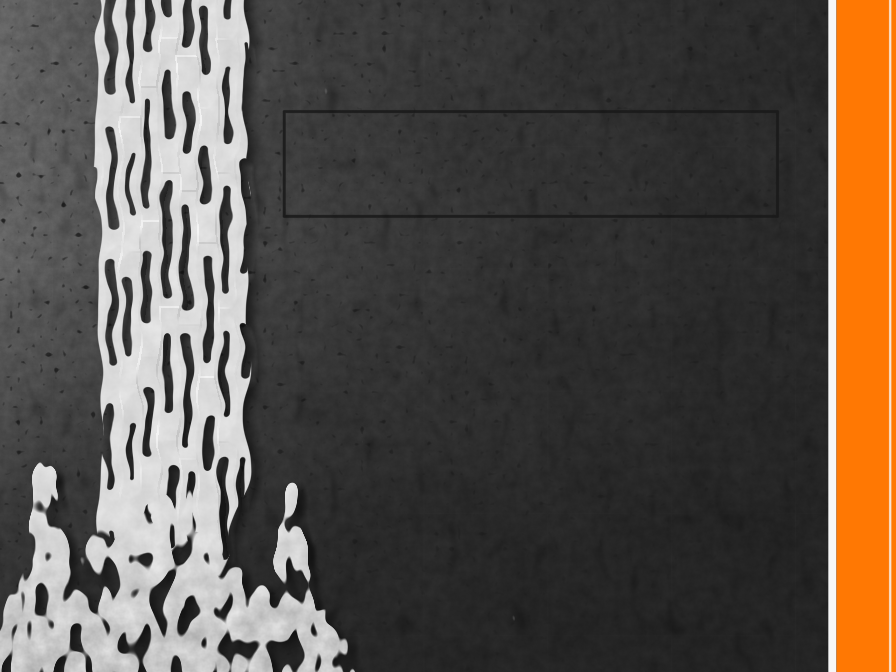
Reproduce this background procedurally as a WebGL 1 fragment shader.

```glsl
precision highp float;
uniform vec2 u_resolution;

const vec3 ORANGE = vec3(1.0, 0.47, 0.01);
const vec3 STRIPE_WHITE = vec3(0.97);
const vec2 TILE = vec2(0.1843, 0.182);

float hash(vec2 p) {
  return fract(sin(dot(p, vec2(127.1, 311.7))) * 4375.85);
}

vec2 gradient(vec2 cell) {
  float angle = 6.2832 * hash(cell);
  return vec2(cos(angle), sin(angle));
}

float noise(vec2 p) {
  vec2 i = floor(p), f = fract(p);
  vec2 u = f * f * f * (f * (f * 6.0 - 15.0) + 10.0);
  vec2 e = vec2(1.0, 0.0);
  float low = mix(dot(gradient(i), f), dot(gradient(i + e.xy), f - e.xy), u.x);
  float high = mix(dot(gradient(i + e.yx), f - e.yx), dot(gradient(i + 1.0), f - 1.0), u.x);
  return mix(low, high, u.y);
}

float fbm(vec2 p) {
  float sum = 0.0, amplitude = 0.6;
  for (int i = 0; i < 4; i++) {
    sum += amplitude * noise(p);
    p = p * 2.1 + 7.3;
    amplitude *= 0.55;
  }
  return sum;
}

float bump(float x, float center, float width) {
  float t = (x - center) / width;
  return exp(-t * t);
}

float cover(float d, float blur) {
  return 1.0 - smoothstep(-blur, blur, d);
}

float band(float x, float left, float right, float blur) {
  return cover(abs(x - 0.5 * (left + right)) - 0.5 * (right - left), blur);
}

float boxDistance(vec2 p, vec2 center, vec2 halfSize) {
  vec2 q = abs(p - center) - halfSize;
  return length(max(q, 0.0)) + min(max(q.x, q.y), 0.0);
}

// Long wavy slits, one per jittered cell
float slitDistance(vec2 p) {
  vec2 size = vec2(0.029, 0.2);
  p.x += 0.011 * noise(vec2(p.x * 18.0, p.y * 19.0)) - 0.004;
  float column = floor(p.x / size.x);
  p.y += size.y * hash(vec2(column, 3.0));
  vec2 cell = vec2(column, floor(p.y / size.y));
  vec2 q = p - (cell + 0.5) * size;
  q.x += 0.008 * (hash(cell + 5.0) - 0.5);
  float halfLength = mix(0.035, 0.085, hash(cell + 11.0));
  float radius = mix(0.004, 0.0068, hash(cell + 17.0)) + 0.004 * noise(p * vec2(9.0, 32.0));
  q.y -= clamp(q.y, -halfLength, halfLength);
  return length(q) - radius;
}

// Falling sheet of paint with ragged sides
float fallDistance(vec2 p) {
  float left = 0.146 + 0.016 * noise(vec2(p.y * 15.0, 2.5));
  float right = 0.367 + 0.014 * noise(vec2(p.y * 13.0, 8.5)) - 0.03 * cover(p.y - 0.24, 0.06);
  float end = 0.19 + 0.1 * noise(vec2(p.x * 30.0, 4.5));
  float sheet = max(max(left - p.x, p.x - right), 0.3 * (end - p.y));
  return max(sheet, -slitDistance(p));
}

// Clotted splash with two tall side fingers
float splashDistance(vec2 p) {
  float top = 0.085 + 0.24 * bump(p.x, 0.065, 0.03) + 0.2 * bump(p.x, 0.24, 0.13)
    + 0.2 * bump(p.x, 0.435, 0.025) - 0.35 * smoothstep(0.5, 0.6, p.x);
  vec2 warp = 0.012 * vec2(noise(p * 24.0), noise(p * 24.0 + 31.0));
  float clots = noise((p + warp) * vec2(40.0, 19.0));
  return 0.016 * (1.7 * clots - 0.22 + 1.4 * smoothstep(-0.05, 0.04, p.y - top));
}

float paintDistance(vec2 p) {
  return min(fallDistance(p), splashDistance(p));
}

// Concrete lit from the upper left, with faint tile seams
float wallShade(vec2 p) {
  float light = exp(-1.8 * p.x) * mix(0.2, 1.0, smoothstep(0.0, 0.75, p.y));
  float shade = 0.132 + 0.26 * light;
  shade *= 1.0 + 0.16 * fbm(p * 7.0) + 0.22 * fbm(p * 55.0);
  vec2 seam = abs(fract((p - vec2(0.078, 0.054)) / TILE + 0.5) - 0.5) * TILE;
  float wear = 0.5 + noise(p * 16.0);
  shade += 0.028 * wear * max(cover(seam.x, 0.002), 0.7 * cover(seam.y, 0.002));
  float pits = smoothstep(0.34, 0.6, noise(p * 90.0));
  return shade - 0.25 * pits * light;
}

float paintShade(vec2 p, float d) {
  float relief = clamp((paintDistance(p + vec2(-0.003, 0.003)) - d) * 40.0, -1.0, 1.0);
  float low = cover(p.y - 0.15, 0.13);
  float grain = fbm(p * 28.0);
  return 0.86 - 0.07 * low + (0.07 + 0.15 * low) * grain + 0.07 * relief;
}

void main() {
  vec2 p = gl_FragCoord.xy / u_resolution * vec2(4.0 / 3.0, 1.0);
  float px = 0.8 / u_resolution.y;

  // Wall, outlined panel and paint shadow
  float shade = wallShade(p);
  float frame = abs(boxDistance(p, vec2(0.79, 0.756), vec2(0.367, 0.078))) - 0.0022;
  shade = mix(shade, 0.095, 0.85 * cover(frame, px));
  shade *= 1.0 - 0.55 * cover(paintDistance(p + vec2(-0.011, 0.008)), 0.016);

  float d = paintDistance(p);
  vec3 color = vec3(mix(shade, paintShade(p, d), cover(d, px)));

  // Right border
  color = mix(color, STRIPE_WHITE, band(p.x, 1.2326, 1.2448, px));
  color = mix(color, ORANGE, smoothstep(1.2448 - px, 1.2448 + px, p.x));
  color = mix(color, STRIPE_WHITE, 0.85 * band(p.x, 1.323, 1.3264, px));
  gl_FragColor = vec4(color, 1.0);
}
```
